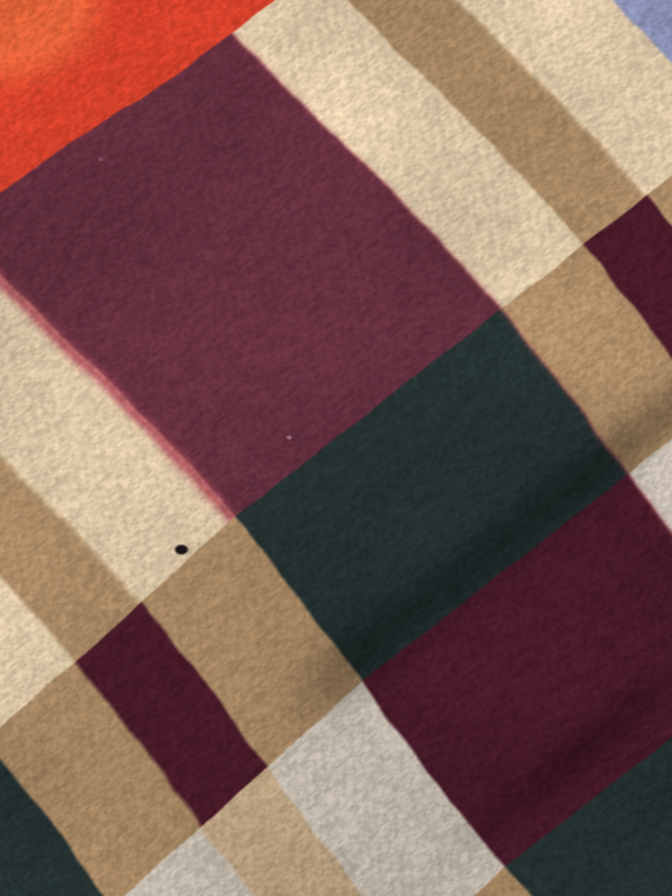
Write a WebGL 2 fragment shader that draws this texture.

```glsl
#version 300 es
precision highp float;
// Soft, slanted plaid cloth: wine and green blocks between cream and tan bands.
uniform vec2 u_resolution;
out vec4 fragColor;

#define PERIOD 0.764      // width of one column repeat
#define BLOCK_END 0.396   // right side of the dark column
#define STRIPE_START 0.519
#define STRIPE_END 0.615
#define ROW_SLANT 0.78
#define COLUMN_SLANT 0.515
#define SOFTNESS 0.0032
#define GRAIN 0.13
#define THREADS 210.0

const vec3 CREAM = vec3(0.83, 0.75, 0.63);
const vec3 PALE = vec3(0.77, 0.73, 0.68);
const vec3 TAN = vec3(0.64, 0.52, 0.38);
const vec3 WINE = vec3(0.37, 0.175, 0.23);
const vec3 DARK_WINE = vec3(0.28, 0.10, 0.155);
const vec3 GREEN = vec3(0.145, 0.19, 0.19);
const vec3 RED = vec3(0.78, 0.24, 0.16);
const vec3 ORANGE = vec3(0.87, 0.38, 0.22);
const vec3 BLUE = vec3(0.54, 0.56, 0.70);
const vec3 PINK = vec3(0.64, 0.29, 0.33);

float hash(vec2 p) {
  vec3 q = fract(vec3(p.xyx) * 0.1031);
  q += dot(q, q.yzx + 33.33);
  return fract((q.x + q.y) * q.z);
}

float noise(vec2 p) {
  vec2 i = floor(p), f = fract(p);
  f = f * f * (3.0 - 2.0 * f);
  return mix(mix(hash(i), hash(i + vec2(1, 0)), f.x),
             mix(hash(i + vec2(0, 1)), hash(i + vec2(1, 1)), f.x), f.y);
}

float past(float limit, float x) {
  return smoothstep(limit - SOFTNESS, limit + SOFTNESS, x);
}

float bump(float x, float width) {
  return exp(-x * x / (width * width));
}

// Blends the colours of four successive rows.
vec3 rows(float s, vec3 a, vec3 b, vec3 c, vec3 d) {
  return mix(mix(mix(a, b, past(1.042, s)), c, past(1.434, s)), d, past(1.877, s));
}

float speck(vec2 p, vec2 centre, float radius) {
  return 1.0 - smoothstep(radius * 0.6, radius * 1.3, length((p - centre) * vec2(1.0, 1.35)));
}

void main() {
  // Width is one unit; y runs downward from the top edge.
  vec2 p = vec2(gl_FragCoord.x, u_resolution.y - gl_FragCoord.y) / u_resolution.x;

  // Slanted cloth coordinates, bent by the drape.
  float s = p.y + ROW_SLANT * p.x;
  float c = p.x - COLUMN_SLANT * (s - 0.391) - 0.014 * sin((s - 0.599) * 3.69);
  vec2 thread = vec2(c, s) * THREADS;
  c += 0.024 * smoothstep(0.40, 0.538, abs(c - 0.198));
  s -= 0.12 * max(0.0, -c);
  s += 0.03 * (1.0 - smoothstep(0.0, 0.33, p.x)) * (1.0 - smoothstep(0.35, 0.7, s));
  c += 0.004 * (noise(p * 28.0) - 0.5);
  s += 0.004 * (noise(p * 28.0 + 40.0) - 0.5);

  // Column masks within one repeat.
  float m = mod(c, PERIOD);
  float block = past(0.0, m) * (1.0 - past(BLOCK_END, m)) + past(PERIOD, m);
  float stripe = past(STRIPE_START, m) * (1.0 - past(STRIPE_END, m));

  // Cloth colours by row and column.
  vec3 blockColor = rows(s, WINE, GREEN, DARK_WINE, GREEN);
  blockColor = mix(blockColor, BLUE, past(0.6, c));
  vec3 bandColor = rows(s, CREAM, TAN, PALE, TAN);
  vec3 stripeColor = rows(s, TAN, DARK_WINE, mix(TAN, CREAM, 0.5), DARK_WINE);
  vec3 color = mix(mix(bandColor, stripeColor, stripe), blockColor, block);

  // Pale and pink threads along the seams.
  float firstRow = 1.0 - past(1.042, s);
  color = mix(color, CREAM * 1.06, 0.6 * firstRow * bump(m - STRIPE_END, 0.005));
  color = mix(color, PINK, 0.85 * firstRow * bump(c + 0.004, 0.008));
  color = mix(color, PINK, 0.3 * bump(c - BLOCK_END, 0.004));

  // Red cloth in the upper corner.
  float glow = 1.0 - smoothstep(0.08, 0.15, length(p * vec2(0.8, 1.0)));
  color = mix(mix(RED, ORANGE, glow), color, past(0.318, s));

  // Folds and broad light.
  float inner = smoothstep(-0.12, 0.03, c);
  color *= 1.0 - 0.30 * inner * bump(s - 1.39, 0.05);
  color *= 1.0 - 0.25 * bump(s - 1.79, 0.035) * bump(p.x - 0.87, 0.15);
  color *= 1.04 - 0.07 * smoothstep(0.5, 1.3, p.y);
  color *= 0.93 + 0.14 * noise(p * 6.0 + 9.0);

  // Knitted grain and faint diagonal ribs.
  float grain = 0.6 * noise(thread) + 0.4 * noise(thread * vec2(0.35, 0.6) + 70.0) - 0.5;
  float rib = sin((thread.x + thread.y * 0.4) * 2.2);
  color *= 1.0 + GRAIN * grain * 1.6 + 0.012 * rib;
  color += 0.02 * grain;

  // Lint.
  color = mix(color, vec3(0.10, 0.08, 0.09), speck(p, vec2(0.27, 0.818), 0.010));
  color = mix(color, vec3(0.62, 0.50, 0.53), 0.8 * speck(p, vec2(0.43, 0.651), 0.004));
  color = mix(color, vec3(0.55, 0.38, 0.43), 0.6 * speck(p, vec2(0.15, 0.237), 0.004));

  fragColor = vec4(clamp(color, 0.0, 1.0), 1.0);
}
```
